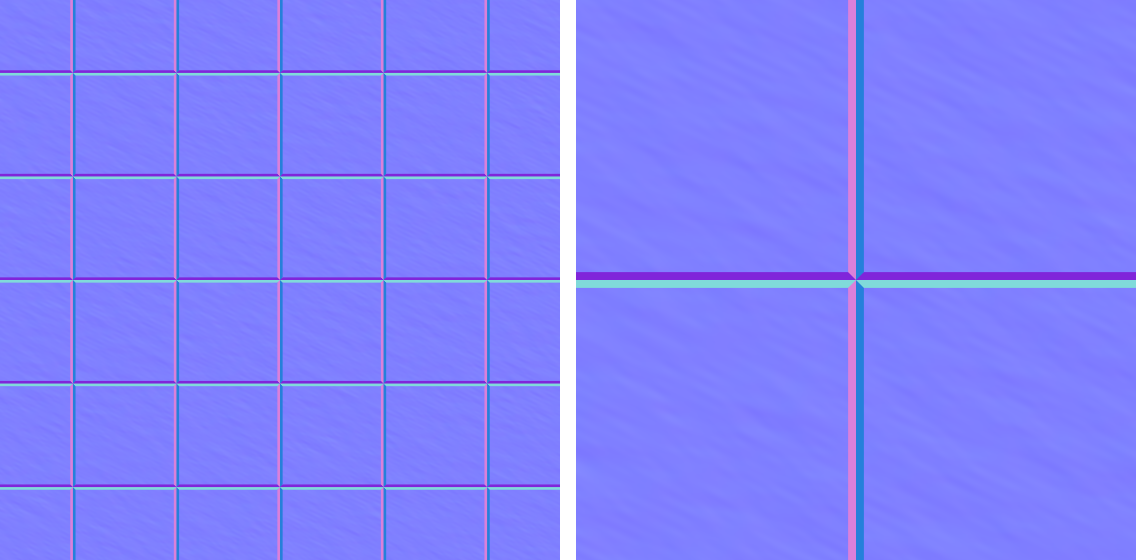
Left, the full canvas; right, a detail of the centre.
A WebGL 1 fragment shader for this texture map:

```glsl
precision highp float;
// Tangent-space normal map of square tiles parted by V-shaped grooves.
// Grooves are 45-degree walls mitred at the crossings; the tile faces carry
// a faint slanted grain taken from the slope of stretched value noise.

uniform vec2 u_resolution;

const float TILE_PITCH = 0.1849;        // tile spacing, in canvas widths
const vec2  GRID_CENTRE = vec2(0.5);    // a groove crossing sits here
const float GROOVE_HALF = 0.0047;       // half width of a groove
const float WALL_SLOPE = 0.7071;        // sine (and cosine) of the wall angle
const float GRAIN_FREQUENCY = 60.0;     // coarsest grain, cells per canvas
const float GRAIN_STRETCH = 0.36;       // frequency along the grain
const float GRAIN_ANGLE = -0.44;        // grain direction, radians
const float GRAIN_RELIEF = 0.0010;      // grain height
const float SLOPE_STEP = 0.0018;        // spacing of the slope samples

float hash(vec2 p) {
  return fract(sin(dot(p, vec2(127.1, 311.7))) * 43758.5453);
}

float valueNoise(vec2 p) {
  vec2 cell = floor(p);
  vec2 f = fract(p);
  f = f * f * (3.0 - 2.0 * f);
  float low = mix(hash(cell), hash(cell + vec2(1.0, 0.0)), f.x);
  float high = mix(hash(cell + vec2(0.0, 1.0)), hash(cell + vec2(1.0)), f.x);
  return mix(low, high, f.y);
}

// Height of the slanted grain, summed over three octaves.
float grainHeight(vec2 p) {
  float c = cos(GRAIN_ANGLE);
  float s = sin(GRAIN_ANGLE);
  vec2 q = vec2(dot(p, vec2(c, s)) * GRAIN_STRETCH, dot(p, vec2(-s, c)));
  q *= GRAIN_FREQUENCY;
  float height = 0.0;
  float amplitude = 0.5;
  for (int i = 0; i < 3; i++) {
    height += amplitude * valueNoise(q);
    q = q * 2.03 + vec2(17.3, 9.1);
    amplitude *= 0.5;
  }
  return height * GRAIN_RELIEF;
}

// Normal of a tile face from central differences of its grain.
vec3 faceNormal(vec2 p) {
  vec2 e = vec2(SLOPE_STEP, 0.0);
  vec2 slope = vec2(grainHeight(p + e.xy) - grainHeight(p - e.xy),
                    grainHeight(p + e.yx) - grainHeight(p - e.yx));
  return normalize(vec3(-slope / (2.0 * SLOPE_STEP), 1.0));
}

// Normal of the groove walls; d is the signed offset from each groove axis.
vec3 grooveNormal(vec2 d, float pixel) {
  vec2 lean = -WALL_SLOPE * clamp(d / (0.5 * pixel), -1.0, 1.0);
  vec3 upright = vec3(lean.x, 0.0, WALL_SLOPE);
  vec3 level = vec3(0.0, lean.y, WALL_SLOPE);
  float mitre = clamp((abs(d.x) - abs(d.y)) / pixel + 0.5, 0.0, 1.0);
  return mix(upright, level, mitre);
}

void main() {
  vec2 p = gl_FragCoord.xy / u_resolution;
  float pixel = 1.0 / min(u_resolution.x, u_resolution.y);

  // Signed offset from the nearest groove axes, and the tile index.
  vec2 grid = (p - GRID_CENTRE) / TILE_PITCH;
  vec2 d = (fract(grid + 0.5) - 0.5) * TILE_PITCH;
  vec2 tile = floor(grid);

  // Each tile shows a different piece of the grain.
  vec2 shift = vec2(hash(tile + 3.7), hash(tile + 8.2));
  vec3 face = faceNormal(p + shift);

  float nearest = min(abs(d.x), abs(d.y));
  float groove = clamp((GROOVE_HALF - nearest) / pixel + 0.5, 0.0, 1.0);
  vec3 normal = mix(face, grooveNormal(d, pixel), groove);

  gl_FragColor = vec4(normal * 0.5 + 0.5, 1.0);
}
```
